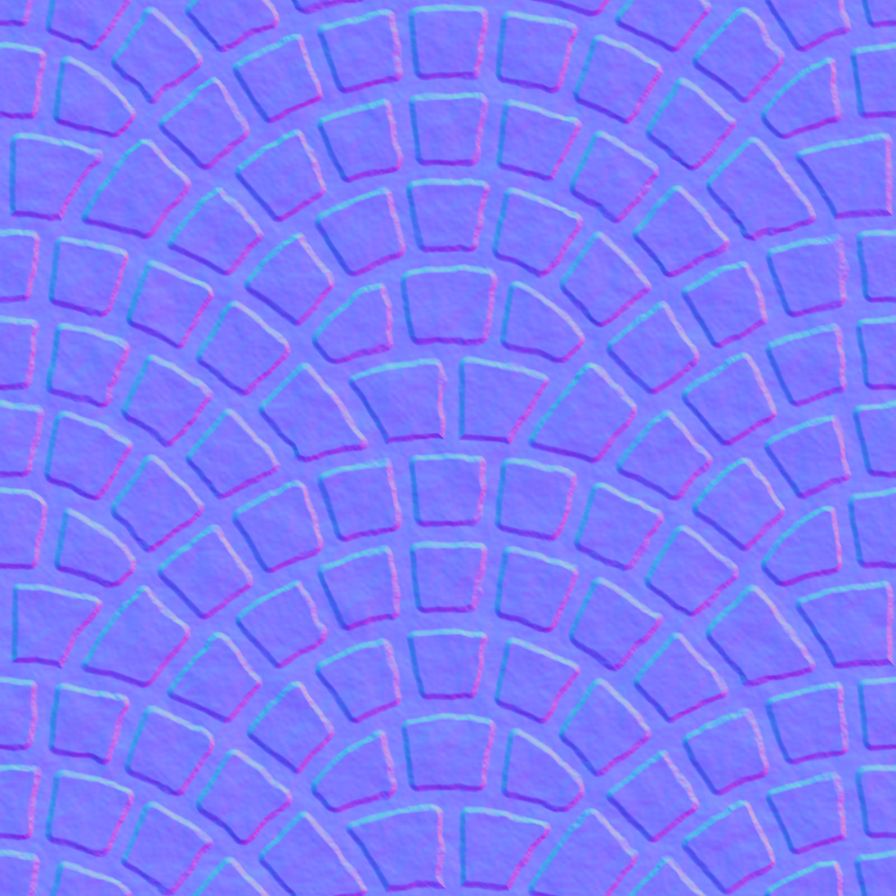
This texture map is drawn by a three.js fragment shader. Its source:

```glsl
// Tangent-space normal map of cobbles laid in overlapping fans (segmental arcs).
// Each fan is a disc cut into rings and angular joints; the distance to the
// nearest joint gives a bevelled height, whose slope is encoded as colour.
varying vec2 vUv;

const float FAN_RADIUS = 0.4844;
const float FAN_BASE = 0.017;       // height of the lowest fan centre
const float FAN_RISE = 0.25;        // vertical step between staggered fans
const float RING_WIDTH = 0.0968;
const float KEY_DROP = 0.233;       // centre of the flat inner arc, below the fan centre
const float KEY_RADIUS = 0.3255;
const float KEY_STEP = 0.30;        // joint angle of the ring around the inner pair
const float PAIR_SPLIT = 0.004;
const float JOINT = 0.0072;         // half width of the mortar
const float BEVEL = 0.0085;
const float CORNER = 0.019;
const float STONE_HEIGHT = 0.0037;
const float CHIP = 0.0042;
const float SURFACE = 0.0021;
const float SLOPE_STEP = 0.0010;
const vec2 STONE_TILT = vec2(-0.020, -0.055);
const vec2 MORTAR_TILT = vec2(0.0, 0.015);

struct Stone {
    float edge;   // distance to the nearest joint
    float side;   // offset from the stone's middle, negative at its left
    vec3 id;
};

float hash(vec3 p) {
    p = fract(p * vec3(0.1031, 0.1030, 0.0973));
    p += dot(p, p.yzx + 33.33);
    return fract((p.x + p.y) * p.z);
}

// Value noise that repeats over the unit square
float noise(vec2 uv, float freq) {
    vec2 p = uv * freq;
    vec2 i = floor(p);
    vec2 f = fract(p);
    f = f * f * f * (f * (f * 6.0 - 15.0) + 10.0);
    vec2 a = mod(i, freq);
    vec2 b = mod(i + 1.0, freq);
    float low = mix(hash(vec3(a, freq)), hash(vec3(b.x, a.y, freq)), f.x);
    float high = mix(hash(vec3(a.x, b.y, freq)), hash(vec3(b, freq)), f.x);
    return mix(low, high, f.y) - 0.5;
}

float fbm(vec2 uv, float freq) {
    float sum = 0.0;
    float amp = 1.0;
    for (int i = 0; i < 4; i++) {
        sum += amp * noise(uv, freq);
        freq *= 2.0;
        amp *= 0.5;
    }
    return sum;
}

Stone findStone(vec2 uv) {
    // The lowest disc that covers the point lies in front
    float first = floor((uv.y - FAN_BASE - FAN_RADIUS) / FAN_RISE);
    float gap = 1.0;
    float fan = first;
    vec2 q = vec2(0.0);
    for (int k = 0; k < 4; k++) {
        fan = first + float(k);
        q = vec2(fract(uv.x - 0.5 * mod(fan, 2.0)) - 0.5,
                 uv.y - FAN_BASE - FAN_RISE * fan);
        float outside = length(q) - FAN_RADIUS;
        if (outside < 0.0) break;
        gap = min(gap, outside);
    }

    // Rings, then the flatter arc that holds the inner pair
    float r = length(q);
    float depth = FAN_RADIUS - r;
    float ring = clamp(floor(depth / RING_WIDTH), 0.0, 3.0);
    float ringEdge = depth - ring * RING_WIDTH;
    float stepAngle = 2.0 / (9.0 - 2.0 * ring);
    float lastStone = 4.0 - ring;
    float angle = atan(q.x, q.y);
    if (ring < 2.5) {
        ringEdge = min(ringEdge, RING_WIDTH - ringEdge);
    } else {
        vec2 key = q + vec2(0.0, KEY_DROP);
        r = length(key);
        angle = atan(key.x, key.y);
        stepAngle = KEY_STEP;
        ringEdge = min(ringEdge, abs(r - KEY_RADIUS));
    }

    // Joints across the ring; end stones run on to the neighbouring fan
    float index = clamp(floor(angle / stepAngle + 0.5), -lastStone, lastStone);
    float side = angle / stepAngle - index;
    float reach = abs(index) > lastStone - 0.5 ? -side * sign(index) : abs(side);
    float jointEdge = (0.5 - reach) * stepAngle * r;
    if (ring > 2.5 && r < KEY_RADIUS) {
        float split = q.x - PAIR_SPLIT;
        ring = 4.0;
        index = sign(split);
        jointEdge = abs(split);
        side = split / 0.1 - 0.5 * index;
    }
    vec2 edges = vec2(ringEdge, min(jointEdge, gap));
    float edge = CORNER - length(max(CORNER - edges, 0.0));
    return Stone(edge, side, vec3(mod(fan, 4.0), ring, index + 5.0));
}

float stoneMask(vec2 uv) {
    Stone s = findStone(uv);
    float wear = mix(0.5, 1.2, smoothstep(-0.3, 0.3, s.side));
    float edge = s.edge + CHIP * wear * fbm(uv, 40.0);
    edge += 0.0025 * (hash(s.id) - 0.5);
    return smoothstep(JOINT, JOINT + BEVEL, edge);
}

float height(vec2 uv) {
    return STONE_HEIGHT * stoneMask(uv) + SURFACE * fbm(uv, 25.0);
}

void main() {
    vec2 e = vec2(SLOPE_STEP, 0.0);
    vec2 slope = vec2(height(vUv + e.xy) - height(vUv - e.xy),
                      height(vUv + e.yx) - height(vUv - e.yx)) / (2.0 * SLOPE_STEP);
    vec2 tilt = mix(MORTAR_TILT, STONE_TILT, stoneMask(vUv));
    vec3 normal = normalize(vec3(tilt - slope, 1.0));
    gl_FragColor = vec4(0.5 + 0.5 * normal, 1.0);
}
```
